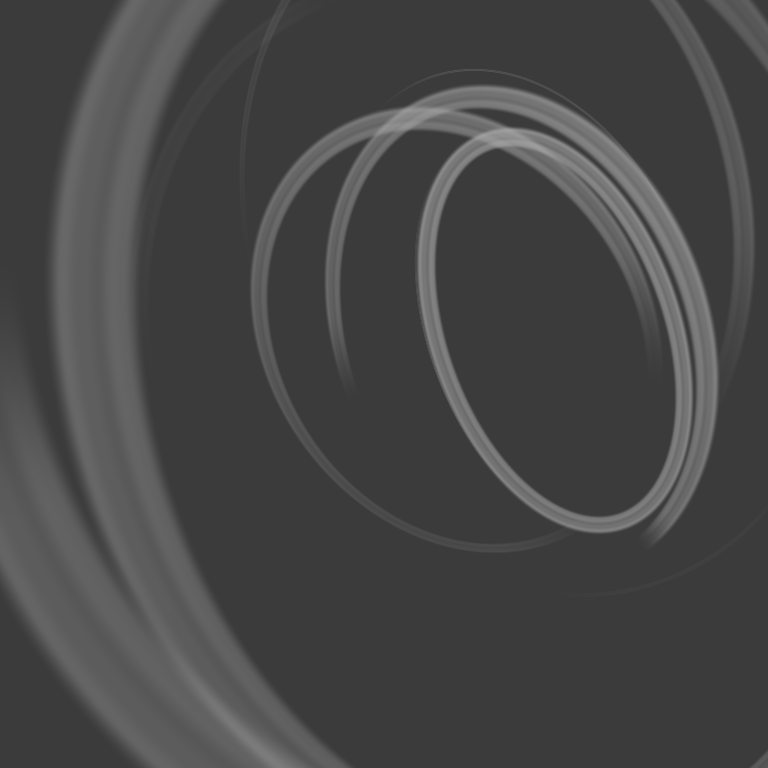
Give the GLSL for this background, as a Shadertoy shader.

```glsl
// Translucent grey light trails: tilted elliptical ribbons crossing on a charcoal ground.

// Lengths are fractions of the canvas, angles are degrees counter-clockwise.
struct Ring {
    vec2 center;
    vec2 halfSize;   // half extents of the bounding box
    float tilt;      // correlation of x and y, from -1 to 1
    vec2 halfWidth;  // ribbon half width: opposite the peak, at the peak
    vec2 opacity;    // same order
    float peak;      // angle of greatest width and opacity
    vec4 arc;        // start, sweep, fade-in, fade-out
};

const vec3 GROUND = vec3(0.23);
const vec3 LIGHT = vec3(0.70);
const float EDGE_SOFTNESS = 0.38;
const vec2 STRAND_DEPTH = vec2(0.14, 0.06);
const vec2 STRAND_FREQ = vec2(5.5, 13.0);
const vec4 FULL = vec4(0.0, 360.0, 1.0, 1.0);

// Large soft ribbons
const Ring OUTER = Ring(vec2(0.625, 0.570), vec2(0.667, 0.729), -0.14,
    vec2(0.060, 0.078), vec2(0.24, 0.29), 215.0, vec4(170.0, 200.0, 32.0, 20.0));
const Ring LARGE = Ring(vec2(0.638, 0.538), vec2(0.518, 0.655), -0.14,
    vec2(0.007, 0.066), vec2(0.23, 0.31), 160.0, FULL);
const Ring FRINGE = Ring(vec2(0.638, 0.538), vec2(0.456, 0.495), -0.14,
    vec2(0.010, 0.014), vec2(0.04, 0.05), 150.0, vec4(112.0, 78.0, 15.0, 35.0));
const Ring TALL = Ring(vec2(0.642, 0.723), vec2(0.327, 0.423), -0.112,
    vec2(0.003, 0.017), vec2(0.06, 0.26), 20.0, vec4(-42.0, 238.0, 48.0, 35.0));
const Ring FAINT = Ring(vec2(0.755, 0.544), vec2(0.319, 0.319), 0.0,
    vec2(0.003, 0.003), vec2(0.04, 0.04), 300.0, vec4(258.0, 75.0, 25.0, 25.0));

// Bright ribbons
const Ring ROUND = Ring(vec2(0.595, 0.566), vec2(0.258, 0.280), -0.187,
    vec2(0.0065, 0.018), vec2(0.12, 0.44), 85.0, vec4(-17.0, 330.0, 45.0, 35.0));
const Ring SWEEP = Ring(vec2(0.677, 0.564), vec2(0.244, 0.310), -0.211,
    vec2(0.0085, 0.020), vec2(0.26, 0.53), 50.0, vec4(-55.0, 254.0, 12.0, 26.0));
const Ring INNER = Ring(vec2(0.723, 0.569), vec2(0.168, 0.2526), -0.34,
    vec2(0.0125, 0.0145), vec2(0.48, 0.55), 90.0, FULL);

// Hairlines beside the bright ribbons
const Ring HAIR_TOP = Ring(vec2(0.671, 0.568), vec2(0.254, 0.341), -0.211,
    vec2(0.001, 0.0015), vec2(0.08, 0.16), 80.0, vec4(15.0, 120.0, 25.0, 30.0));
const Ring HAIR_LEFT = Ring(vec2(0.723, 0.569), vec2(0.182, 0.262), -0.34,
    vec2(0.001, 0.001), vec2(0.13, 0.13), 200.0, vec4(130.0, 130.0, 40.0, 30.0));

// Approximate signed distance to the tilted ellipse; q is scaled to its box
float ellipseDistance(vec2 q, Ring ring) {
    float k = 1.0 - ring.tilt * ring.tilt;
    float radius = sqrt(max((dot(q, q) - 2.0 * ring.tilt * q.x * q.y) / k, 1e-6));
    vec2 slope = (q - ring.tilt * q.yx) / (k * radius * ring.halfSize);
    return (radius - 1.0) / max(length(slope), 1e-4);
}

// Fades a ribbon in and out along its length
float arcFade(float angle, vec4 arc) {
    if (arc.y >= 360.0) return 1.0;
    float along = mod(angle - arc.x, 360.0);
    return smoothstep(0.0, arc.z, along)
         * (1.0 - smoothstep(arc.y - arc.w, arc.y, along));
}

// Layered sines give long parallel strands inside a ribbon
float strands(float t) {
    return 1.0 - STRAND_DEPTH.x * cos(STRAND_FREQ.x * t)
               - STRAND_DEPTH.y * cos(STRAND_FREQ.y * t + 1.7);
}

void paint(inout vec3 color, vec2 p, float pixel, Ring ring) {
    vec2 q = (p - ring.center) / ring.halfSize;
    float angle = degrees(atan(q.y, q.x));
    float swell = 0.5 + 0.5 * cos(radians(angle - ring.peak));
    float width = mix(ring.halfWidth.x, ring.halfWidth.y, swell);
    float d = ellipseDistance(q, ring);
    float body = 1.0 - smoothstep(width * (1.0 - EDGE_SOFTNESS), width + 0.5 * pixel, abs(d));
    float alpha = mix(ring.opacity.x, ring.opacity.y, swell);
    alpha *= body * strands(clamp(d / width, -1.0, 1.0)) * arcFade(angle, ring.arc);
    color = mix(color, LIGHT, alpha);
}

void mainImage(out vec4 fragColor, in vec2 fragCoord) {
    vec2 p = fragCoord / iResolution.xy;
    float pixel = 1.0 / min(iResolution.x, iResolution.y);
    vec3 color = GROUND;

    paint(color, p, pixel, OUTER);
    paint(color, p, pixel, LARGE);
    paint(color, p, pixel, FRINGE);
    paint(color, p, pixel, TALL);
    paint(color, p, pixel, FAINT);
    paint(color, p, pixel, ROUND);
    paint(color, p, pixel, SWEEP);
    paint(color, p, pixel, INNER);
    paint(color, p, pixel, HAIR_TOP);
    paint(color, p, pixel, HAIR_LEFT);

    fragColor = vec4(color, 1.0);
}
```
